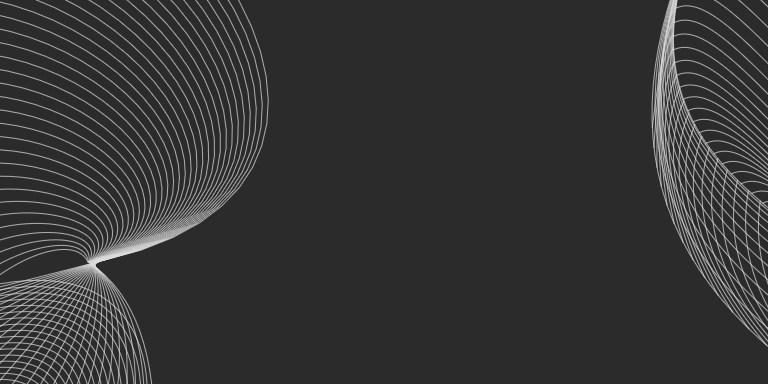
Reproduce this background procedurally as a WebGL 2 fragment shader.

```glsl
#version 300 es
precision highp float;

uniform vec2 u_resolution;
out vec4 fragColor;

#define GROUND vec3(0.17)
#define INK vec3(0.86)
#define LINE_WIDTH 0.0027
#define LINE_ALPHA 0.72
#define SEGMENTS 24
#define LOBE_LINES 36
#define BULB_LINES 26
#define ARCH_LINES 18
#define RAIL_LINES 13
#define RIB_LINES 22
#define SWEEP_LINES 28

struct Curve { vec2 a, b, c, d; };

vec2 pointOn(Curve k, float u) {
    float v = 1.0 - u;
    return v * v * v * k.a + 3.0 * v * v * u * k.b + 3.0 * v * u * u * k.c + u * u * u * k.d;
}

Curve blend(Curve k, Curve m, float t) {
    return Curve(mix(k.a, m.a, t), mix(k.b, m.b, t), mix(k.c, m.c, t), mix(k.d, m.d, t));
}

float segmentDistance(vec2 p, vec2 a, vec2 b) {
    vec2 ab = b - a;
    float h = clamp(dot(p - a, ab) / dot(ab, ab), 0.0, 1.0);
    return length(p - a - h * ab);
}

// Antialiased coverage of one thin curve
float stroke(vec2 p, Curve k) {
    float pixel = 1.0 / u_resolution.y;
    vec2 low = min(min(k.a, k.b), min(k.c, k.d)) - 2.0 * pixel - LINE_WIDTH;
    vec2 high = max(max(k.a, k.b), max(k.c, k.d)) + 2.0 * pixel + LINE_WIDTH;
    if (any(lessThan(p, low)) || any(greaterThan(p, high))) return 0.0;
    float nearest = 10.0;
    vec2 previous = k.a;
    for (int i = 1; i <= SEGMENTS; i++) {
        vec2 next = pointOn(k, float(i) / float(SEGMENTS));
        nearest = min(nearest, segmentDistance(p, previous, next));
        previous = next;
    }
    return LINE_ALPHA * clamp(0.5 + (0.5 * LINE_WIDTH - nearest) / pixel, 0.0, 1.0);
}

// Light left uncovered by a family of lines between two curves
float family(vec2 p, Curve first, Curve last, int count) {
    float clear = 1.0;
    for (int i = 0; i < count; i++) {
        float t = float(i) / float(count - 1);
        clear *= 1.0 - stroke(p, blend(first, last, t));
    }
    return clear;
}

// Large lobe that twists through a knot into a woven bulb
float leftTwist(vec2 p) {
    vec2 knotOuter = vec2(0.273, 0.323), knotInner = vec2(0.229, 0.318);
    Curve lobeOuter = Curve(vec2(-0.10, 1.52), vec2(0.60, 1.36), vec2(1.09, 0.505), knotOuter);
    Curve lobeInner = Curve(vec2(-0.05, 0.245), vec2(0.05, 0.336), vec2(0.195, 0.388), knotInner);
    Curve tailLeft = Curve(knotOuter, vec2(0.0, 0.25), vec2(-0.26, 0.193), vec2(-0.52, 0.115));
    Curve tailRight = Curve(knotInner, vec2(0.422, 0.193), vec2(0.43, -0.12), vec2(0.365, -0.458));
    Curve archHigh = Curve(vec2(-0.156, 0.219), vec2(0.286, 0.375), vec2(0.391, 0.141), vec2(0.383, -0.042));
    Curve archLow = Curve(vec2(-0.156, -0.042), vec2(0.026, 0.036), vec2(0.104, -0.016), vec2(0.104, -0.094));
    return family(p, lobeOuter, lobeInner, LOBE_LINES)
         * family(p, tailLeft, tailRight, BULB_LINES)
         * family(p, archHigh, archLow, ARCH_LINES);
}

// Woven ribbon with long rails, crossing ribs and sweeps to the corner
float rightRibbon(vec2 p) {
    Curve outer = Curve(vec2(1.771, 1.078), vec2(1.62, 0.661), vec2(1.693, 0.323), vec2(2.083, 0.031));
    Curve inner = Curve(vec2(1.781, 1.078), vec2(1.693, 0.766), vec2(1.823, 0.583), vec2(2.083, 0.396));
    float clear = 1.0;
    for (int i = 0; i < RAIL_LINES; i++) {
        float t = 1.0 - pow(float(i) / float(RAIL_LINES - 1), 1.6);
        clear *= 1.0 - stroke(p, blend(outer, inner, t));
    }
    for (int i = 0; i < RIB_LINES; i++) {
        float s = float(i) / float(RIB_LINES - 1);
        vec2 start = pointOn(inner, s);
        vec2 bend = mix(start, pointOn(outer, s), 0.6);
        clear *= 1.0 - stroke(p, Curve(start, bend, pointOn(outer, s + 0.1), pointOn(outer, s + 0.35)));
    }
    for (int i = 0; i < SWEEP_LINES; i++) {
        vec2 start = pointOn(inner, mix(-0.2, 1.0, float(i) / float(SWEEP_LINES - 1)));
        clear *= 1.0 - stroke(p, Curve(start, start + vec2(0.065, 0.031),
                                       start + vec2(0.156, -0.052), start + vec2(0.339, -0.247)));
    }
    return clear;
}

void main() {
    // One unit is the canvas height; the canvas is two units wide
    vec2 p = gl_FragCoord.xy / u_resolution * vec2(2.0, 1.0);
    float clear = 1.0;
    if (p.x < 0.75) clear = leftTwist(p);
    else if (p.x > 1.6) clear = rightRibbon(p);
    fragColor = vec4(mix(INK, GROUND, clear), 1.0);
}
```
